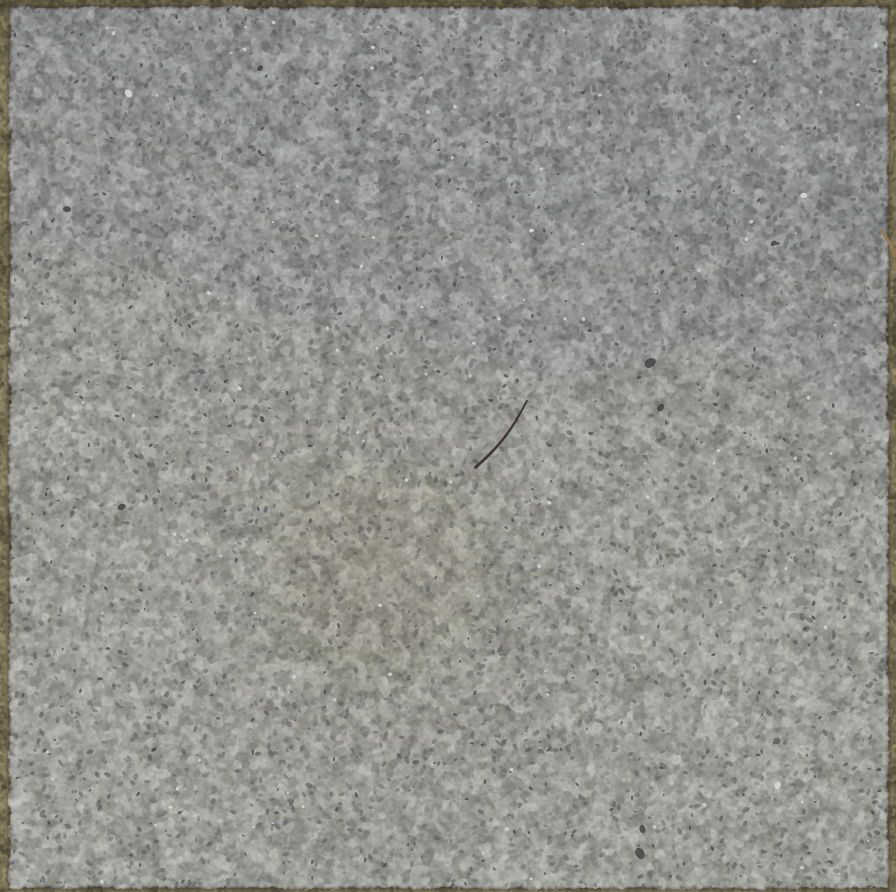
This texture is drawn by a WebGL 2 fragment shader. Its source:

```glsl
#version 300 es
precision highp float;

uniform vec2 u_resolution;
out vec4 fragColor;

const float PI = 3.14159265;

// Stone tones
const vec3 STONE_COOL = vec3(0.558, 0.562, 0.560);
const vec3 STONE_PALE = vec3(0.612, 0.615, 0.592);
const vec3 STAIN_TINT = vec3(0.970, 0.950, 0.915);
const vec3 MICA_GREY = vec3(0.415, 0.418, 0.420);
const vec3 MICA_BLACK = vec3(0.225, 0.225, 0.230);
const vec3 GLINT = vec3(0.860, 0.870, 0.865);
const vec3 GROUT = vec3(0.455, 0.425, 0.320);
const vec3 TWIG = vec3(0.200, 0.170, 0.160);
const vec3 STRAW = vec3(0.570, 0.470, 0.320);

// Grain sizes in cells per canvas width, and their contrast
const float CLUMP_SCALE = 55.0;
const float CRYSTAL_SCALE = 125.0;
const float DUST_SCALE = 260.0;
const float CLUMP_CONTRAST = 0.075;
const float CRYSTAL_CONTRAST = 0.150;
const float DUST_CONTRAST = 0.095;

// Joint widths: left, bottom, right, top
const vec4 JOINT = vec4(0.0105, 0.0040, 0.0085, 0.0080);

vec3 hash3(vec2 cell, float seed) {
    vec3 h = fract(vec3(cell.xyx + seed * 17.3) * vec3(0.1031, 0.1030, 0.0973));
    h += dot(h, h.yxz + 33.33);
    return fract((h.xxy + h.yzz) * h.zyx);
}

// Cellular noise: softly joined cells of random tone, centred on zero
float grains(vec2 p, float scale, float seed) {
    p *= scale;
    vec2 base = floor(p);
    vec2 sum = vec2(0.0);
    for (int j = -1; j <= 1; j++)
    for (int i = -1; i <= 1; i++) {
        vec2 cell = base + vec2(i, j);
        vec3 h = hash3(cell, seed);
        vec2 d = p - cell - h.xy;
        float weight = exp(-9.0 * dot(d, d));
        sum += vec2(h.z - 0.5, 1.0) * weight;
    }
    return sum.x / max(sum.y, 1e-5);
}

// Scattered elongated flakes; returns coverage
float flakes(vec2 p, float scale, float density, float radius, float stretch, float seed) {
    float blur = 0.7 * scale / u_resolution.x;
    p *= scale;
    vec2 base = floor(p);
    float cover = 0.0;
    for (int j = -1; j <= 1; j++)
    for (int i = -1; i <= 1; i++) {
        vec2 cell = base + vec2(i, j);
        vec3 place = hash3(cell, seed);
        vec3 shape = hash3(cell, seed + 5.0);
        float angle = PI * shape.x;
        vec2 axis = vec2(cos(angle), sin(angle));
        vec2 d = p - cell - place.xy;
        d = vec2(dot(d, axis), stretch * dot(d, vec2(-axis.y, axis.x)));
        float edge = length(d) - radius * mix(0.55, 1.25, shape.y);
        float flake = 1.0 - smoothstep(-blur, blur, edge);
        cover = max(cover, flake * step(place.z, density));
    }
    return cover;
}

// Curved tapering strand from a to b; returns coverage
float strand(vec2 p, vec2 a, vec2 b, float bend, float width) {
    vec2 axis = normalize(b - a);
    float span = length(b - a);
    float t = clamp(dot(p - a, axis) / span, 0.0, 1.0);
    vec2 spine = a + axis * t * span + vec2(axis.y, -axis.x) * bend * sin(PI * t);
    float blur = 0.7 / u_resolution.x;
    float edge = length(p - spine) - width * mix(1.0, 0.6, t);
    return 1.0 - smoothstep(-blur, blur, edge);
}

// Broad cloudy variation from layered sines, roughly -1 to 1
float clouds(vec2 p) {
    float c = sin(7.0 * p.x + 2.0 * sin(5.0 * p.y + 1.0));
    c += 0.7 * sin(11.0 * p.y - 4.0 * p.x + 1.5 * sin(9.0 * p.x));
    c += 0.4 * sin(23.0 * p.x + 17.0 * p.y + 2.0 * sin(13.0 * p.y));
    return c / 2.1;
}

void main() {
    vec2 p = gl_FragCoord.xy / u_resolution.x;
    vec2 size = u_resolution / u_resolution.x;
    float cloud = clouds(p);

    // Pale lower left fading to a cooler, darker upper right
    float dark = smoothstep(0.40, 0.85, p.y + 0.22 * (p.x - 0.5) + 0.06 * cloud);
    vec3 color = mix(STONE_PALE, STONE_COOL, dark) + 0.012 * cloud;
    color *= mix(vec3(1.0), STAIN_TINT, smoothstep(0.05, 0.32, 0.32 - length(p - vec2(0.42, 0.36))));

    // Crystals
    float clump = grains(p, CLUMP_SCALE, 1.0);
    float dust = grains(p, DUST_SCALE, 3.0);
    color += CLUMP_CONTRAST * clump + CRYSTAL_CONTRAST * grains(p, CRYSTAL_SCALE, 2.0) + DUST_CONTRAST * dust;

    // Mica and glints
    float mica = flakes(p, 105.0, 0.30 + 0.12 * dark, 0.37, 1.7, 4.0);
    color = mix(color, MICA_GREY + 0.1 * dust, mica * clamp(0.62 - 0.7 * clump, 0.2, 0.9));
    color = mix(color, MICA_BLACK, 0.65 * flakes(p, 85.0, 0.055, 0.20, 1.8, 11.0));
    color = mix(color, MICA_BLACK, 0.75 * flakes(p, 22.0, 0.018, 0.12, 1.4, 17.0));
    color = mix(color, GLINT, 0.75 * flakes(p, 75.0, 0.022, 0.15, 1.2, 23.0));
    color = mix(color, GLINT, 0.85 * flakes(p, 24.0, 0.012, 0.10, 1.3, 29.0));

    // Joint around the slab, with a thin shadow along the rim
    vec4 inset = vec4(p, size - p) - JOINT;
    float rim = min(min(inset.x, inset.y), min(inset.z, inset.w)) + 0.003 * clump + 0.002 * dust;
    float soft = 1.0 / u_resolution.x;
    vec3 grout = GROUT * (1.0 + 0.35 * clump + 0.4 * dust) * mix(1.0, 0.82, smoothstep(0.985, 0.995, p.y / size.y));
    color = mix(grout, color, smoothstep(-soft, soft, rim));
    color *= 1.0 - 0.22 * exp(-pow(rim / 0.0022, 2.0));

    // Fallen twig and straw
    color = mix(color, TWIG, 0.9 * strand(p, vec2(0.531, 0.474), vec2(0.588, 0.548), 0.005, 0.0017));
    color = mix(color, STRAW, strand(p, vec2(0.999, 0.711), vec2(0.984, 0.738), 0.001, 0.0025));

    fragColor = vec4(clamp(color, 0.0, 1.0), 1.0);
}
```
